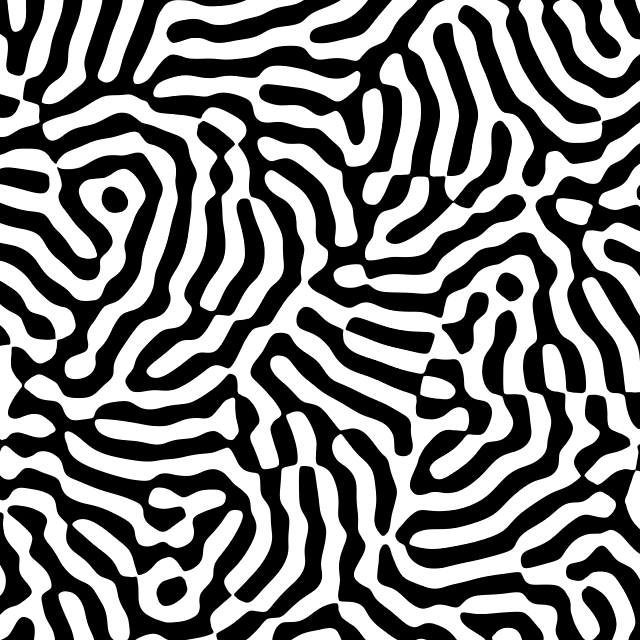
Write a Shadertoy shader that draws this pattern.

```glsl
// Black and white labyrinth of worms, forks and dots, like a Turing pattern.
// Sines of one wavelength are layered with locally preferred directions, then
// one activator-inhibitor step evens out the stripe widths before the cut.

#define STRIPES 17.5      // stripe periods per canvas height
#define WAVES 32          // layered sines
#define DETUNE 0.10       // spread of the wavelengths
#define ALIGNMENT 1.0     // how strongly stripes share a local direction
#define GAIN 1.8          // saturation of the wave field
#define NEAR_RADIUS 0.22  // activator ring, in periods
#define FAR_RADIUS 0.61   // inhibitor ring, in periods
#define INHIBITION 1.6    // weight of the inhibitor
#define NEAR_TAPS 6
#define FAR_TAPS 14
#define TAPS (1 + NEAR_TAPS + FAR_TAPS)

const float PI = 3.14159265;
const vec3 INK = vec3(0.0);
const vec3 PAPER = vec3(1.0);

float hash(float n) {
    return fract(sin(n * 12.9898 + 4.137) * 4375.853);
}

vec2 polar(float angle) {
    return vec2(cos(angle), sin(angle));
}

// Slowly turning preference, stored as a vector at twice the angle
vec2 directionField(vec2 uv) {
    return vec2(
        sin(dot(uv, vec2(12.0, 6.0)) + 0.7) + sin(dot(uv, vec2(-7.0, 13.0)) + 2.1),
        sin(dot(uv, vec2(5.0, -14.0)) + 4.0) + sin(dot(uv, vec2(14.0, 4.0)) + 5.2));
}

// Sample offset: the centre, then the near ring, then the far ring
vec2 tapOffset(int tap) {
    if (tap == 0) return vec2(0.0);
    if (tap <= NEAR_TAPS)
        return NEAR_RADIUS * polar(2.0 * PI * float(tap) / float(NEAR_TAPS));
    return FAR_RADIUS * polar(2.0 * PI * float(tap - NEAR_TAPS) / float(FAR_TAPS));
}

float labyrinth(vec2 uv) {
    vec2 preference = ALIGNMENT * directionField(uv);
    vec2 p = uv * STRIPES;

    vec2 offsets[TAPS];
    float field[TAPS];
    for (int t = 0; t < TAPS; t++) {
        offsets[t] = tapOffset(t);
        field[t] = 0.0;
    }

    // Layered sines, weighted towards the preferred direction
    float power = 0.0;
    for (int i = 0; i < WAVES; i++) {
        float id = float(i);
        float angle = PI * (id + hash(id)) / float(WAVES);
        float detune = 1.0 + DETUNE * (hash(id + 41.0) - 0.5);
        vec2 wave = 2.0 * PI * detune * polar(angle);
        float phase = dot(wave, p) + 2.0 * PI * hash(id + 83.0);
        float weight = exp(dot(preference, polar(2.0 * angle)));
        power += 0.5 * weight * weight;
        for (int t = 0; t < TAPS; t++)
            field[t] += weight * cos(phase + dot(wave, offsets[t]));
    }

    // Saturate, then add the near ring and subtract the far ring
    float gain = GAIN * inversesqrt(power);
    float result = 0.0;
    for (int t = 0; t < TAPS; t++) {
        float share = t == 0 ? 1.0
                    : t <= NEAR_TAPS ? 1.0 / float(NEAR_TAPS)
                    : -INHIBITION / float(FAR_TAPS);
        result += share * tanh(clamp(gain * field[t], -8.0, 8.0));
    }
    return result;
}

void mainImage(out vec4 fragColor, in vec2 fragCoord) {
    float value = labyrinth(fragCoord / iResolution.y);

    // Edge about one output sample wide
    float slope = max(length(vec2(dFdx(value), dFdy(value))), 1e-5);
    float paper = clamp(value / slope + 0.5, 0.0, 1.0);
    fragColor = vec4(mix(INK, PAPER, paper), 1.0);
}
```
